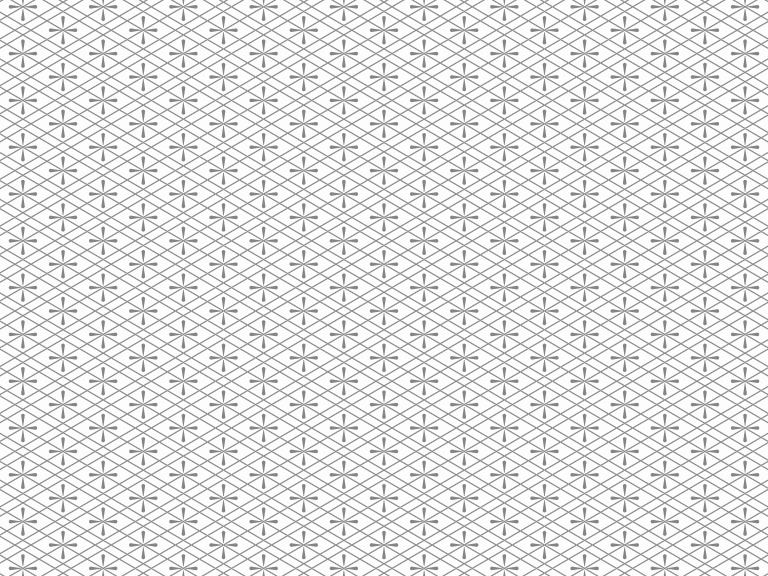
This pattern is drawn by a WebGL 2 fragment shader. Its source:

```glsl
#version 300 es
precision highp float;
// Diamond trellis of paired and single thin lines with a four-petal cross at every node.

uniform vec2 u_resolution;
out vec4 fragColor;

// All lengths are in canvas heights.
const vec2 PERIOD = vec2(0.1393, 0.08125);   // spacing of crosses along a row and a column
const vec2 ORIGIN = vec2(0.0, 0.0413);       // one cross, measured from the canvas centre
const float PAIR_OFFSET = 0.10;              // line to cell border, as a share of the cell
const float LINE_WIDTH = 0.0021;
const float PETAL_START = 0.0045;
const float PETAL_END = 0.0215;
const float PETAL_THIN = 0.0006;             // radius at the inner end
const float PETAL_THICK = 0.0031;            // radius at the outer end
const vec3 PAPER = vec3(0.992);
const vec3 LINE_INK = vec3(0.54);
const vec3 PETAL_INK = vec3(0.52);

// Distance to a tapered petal along +x.
float petalDistance(vec2 p) {
    float span = PETAL_END - PETAL_START;
    float t = clamp((p.x - PETAL_START) / span, 0.0, 1.0);
    vec2 nearest = vec2(PETAL_START + t * span, 0.0);
    return length(p - nearest) - mix(PETAL_THIN, PETAL_THICK, t);
}

// Pixel coverage of a shape from its signed distance.
float coverage(float dist, float pixel) {
    return clamp(0.5 - dist / pixel, 0.0, 1.0);
}

void main() {
    float pixel = 1.0 / u_resolution.y;
    vec2 p = (gl_FragCoord.xy - 0.5 * u_resolution) * pixel - ORIGIN;

    // Skewed coordinates: crosses lie on whole numbers, cell borders on halves.
    vec2 q = p / PERIOD;
    vec2 skew = vec2(q.x + q.y, q.x - q.y);
    vec2 cell = skew - round(skew);

    // In both directions a pair beside each border and one line through the crosses.
    float slope = length(1.0 / PERIOD);
    vec2 offCentre = abs(cell);
    vec2 offLine = min(offCentre, abs(offCentre - (0.5 - PAIR_OFFSET)));
    vec2 lineDist = offLine / slope - 0.5 * LINE_WIDTH;
    float lines = max(coverage(lineDist.x, pixel), coverage(lineDist.y, pixel));

    // Four petals mirrored about the cell centre.
    vec2 local = abs(0.5 * vec2(cell.x + cell.y, cell.x - cell.y) * PERIOD);
    float petals = coverage(min(petalDistance(local), petalDistance(local.yx)), pixel);

    vec3 color = mix(PAPER, LINE_INK, lines);
    color = mix(color, PETAL_INK, petals);
    fragColor = vec4(color, 1.0);
}
```
